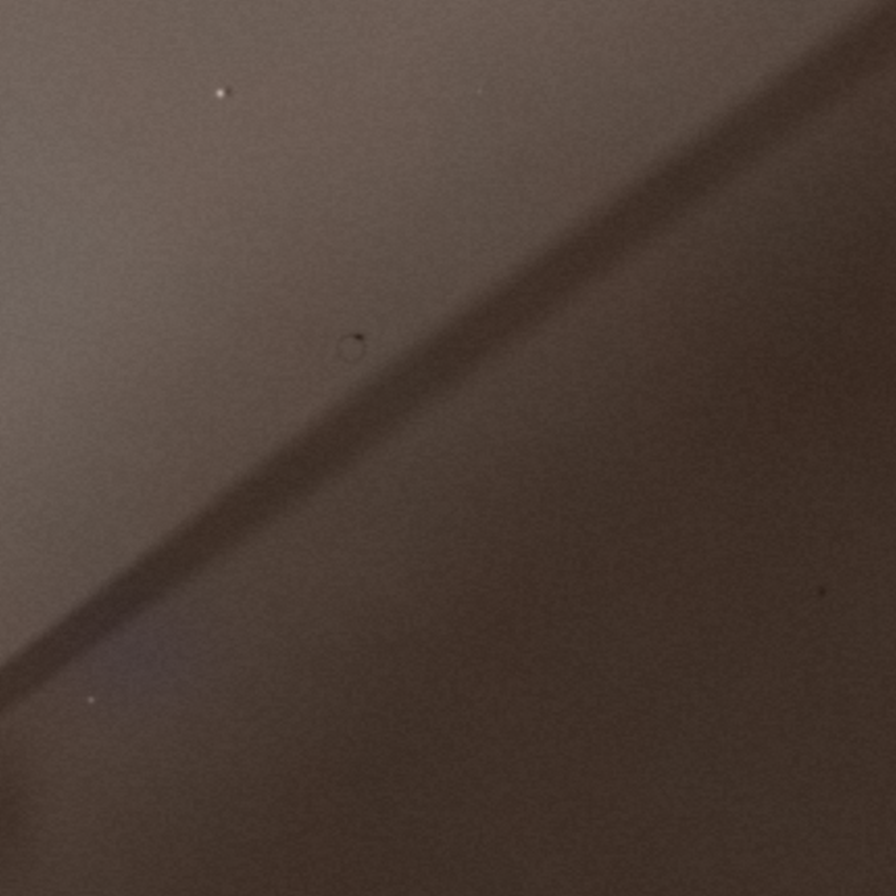
Reproduce this texture procedurally as a three.js fragment shader.

```glsl
// A matte brown wall crossed by a soft diagonal shadow crease, lighter above it.
// Brightness comes from the signed distance to the crease line; blurred spots,
// mottling, fine grain and a few specks are added on top.
varying vec2 vUv;

const vec2 CREASE_START = vec2(0.0, 0.229);
const float CREASE_SLOPE = 0.745;
const vec3 WARM_OFFSET = vec3(0.0, 0.058, 0.091);

float hash(vec2 p) {
  vec3 q = fract(vec3(p.xyx) * 0.1031);
  q += dot(q, q.yzx + 33.33);
  return fract((q.x + q.y) * q.z);
}

float valueNoise(vec2 p) {
  vec2 cell = floor(p);
  vec2 f = fract(p);
  f = f * f * (3.0 - 2.0 * f);
  float low = mix(hash(cell), hash(cell + vec2(1.0, 0.0)), f.x);
  float high = mix(hash(cell + vec2(0.0, 1.0)), hash(cell + 1.0), f.x);
  return mix(low, high, f.y);
}

// Signed noise summed over octaves
float mottle(vec2 p) {
  float sum = 0.0;
  float weight = 0.5;
  for (int i = 0; i < 4; i++) {
    sum += weight * (valueNoise(p) - 0.5);
    p = p * 2.03 + 17.0;
    weight *= 0.55;
  }
  return sum;
}

// Positive above the line, negative below
float lineDistance(vec2 p, vec2 start, float slope) {
  vec2 q = p - start;
  return (q.y - slope * q.x) / sqrt(1.0 + slope * slope);
}

float softSpot(vec2 p, vec2 center, vec2 radius) {
  vec2 q = (p - center) / radius;
  return exp(-dot(q, q));
}

float upperLight(vec2 p, float d) {
  float light = 0.335 + 0.085 * smoothstep(-0.02, 0.36, d);
  return light + 0.022 * (1.0 - smoothstep(0.0, 0.35, p.x));
}

float lowerLight(vec2 p, float d) {
  float fall = smoothstep(0.04, 0.37, -d + 0.2 * (p.x - 0.3));
  return mix(0.303, 0.243, fall);
}

float creaseMask(float d, float x) {
  float spread = smoothstep(0.0, 0.45, x);
  float halfWidth = mix(0.022, 0.031, spread);
  float blur = mix(0.010, 0.021, spread);
  return 1.0 - smoothstep(halfWidth - blur, halfWidth + blur, abs(d));
}

float specks(vec2 p) {
  float light = 0.30 * softSpot(p, vec2(0.246, 0.896), vec2(0.0045));
  light -= 0.09 * softSpot(p, vec2(0.255, 0.898), vec2(0.005));
  light += 0.14 * softSpot(p, vec2(0.102, 0.219), vec2(0.004));
  light += 0.06 * softSpot(p, vec2(0.535, 0.898), vec2(0.003));
  light -= 0.13 * softSpot(p, vec2(0.401, 0.624), vec2(0.006, 0.0035));
  light -= 0.06 * softSpot(p, vec2(0.918, 0.340), vec2(0.005));
  // Faint curved dent beside the dark fleck
  float ring = abs(length(p - vec2(0.392, 0.611)) - 0.015);
  return light - 0.025 * (1.0 - smoothstep(0.0, 0.005, ring));
}

void main() {
  vec2 p = vUv;
  float d = lineDistance(p, CREASE_START, CREASE_SLOPE);

  // Broad light on both sides, then the crease
  float light = mix(lowerLight(p, d), upperLight(p, d), smoothstep(-0.02, 0.02, d));
  light = mix(light, 0.243, 0.95 * creaseMask(d, p.x));

  // Dim patch at the lower left edge and a weak dark corner above it
  light -= 0.055 * softSpot(p, vec2(0.0, 0.09), vec2(0.045, 0.08));
  light -= 0.014 * softSpot(p, vec2(0.97, 0.60), vec2(0.16, 0.12));

  // Uneven paint and paper-like grain
  light += 0.016 * mottle(p * vec2(7.0, 11.0));
  light += 0.026 * (valueNoise(p * vec2(220.0, 290.0)) - 0.5);
  light += 0.014 * (valueNoise(p * 430.0 + 31.0) - 0.5);
  light += specks(p);

  // Warm brown, with cooler tints at the left
  vec3 color = vec3(light) - WARM_OFFSET;
  float violet = softSpot(p, vec2(0.15, 0.27), vec2(0.09, 0.07));
  float grey = softSpot(p, vec2(0.0, 0.70), vec2(0.14, 0.28));
  color += violet * vec3(-0.012, -0.004, 0.022);
  color += grey * vec3(-0.004, 0.006, 0.010);
  color += 0.012 * mottle(p * 9.0 + 50.0) * vec3(1.0, -0.5, -0.5);

  gl_FragColor = vec4(clamp(color, 0.0, 1.0), 1.0);
}
```
